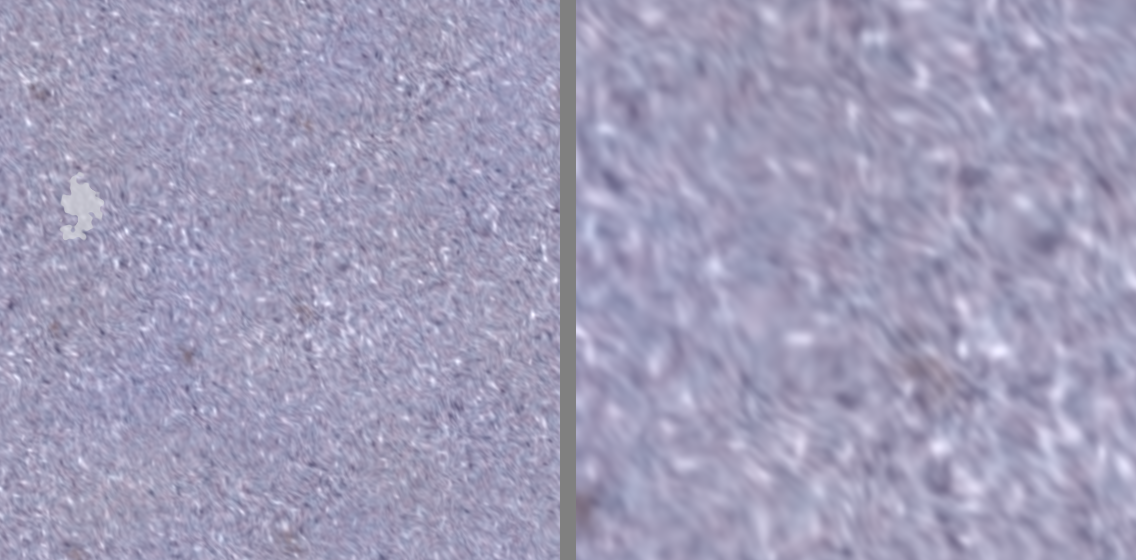
Left: the whole. Right: its middle third, enlarged.
Reproduce this texture procedurally as a three.js fragment shader.

```glsl
#define BASE_COLOR vec3(0.621, 0.608, 0.718)
#define STAIN_COLOR vec3(0.47, 0.40, 0.45)
#define PALE_COLOR vec3(0.79, 0.79, 0.83)
#define GRAIN_ANGLE -0.9
#define GRAIN_SCALE vec2(46.0, 84.0)
#define GRAIN_CONTRAST 0.16
#define FLECK_CELLS 48.0
#define FLECK_SIZE vec2(0.0082, 0.0042)
#define FLECK_CONTRAST 0.19
#define STAIN_CELLS 4.0
#define PALE_CENTER vec2(0.145, 0.63)

varying vec2 vUv;

vec2 hash2(vec2 p) {
  vec3 q = fract(vec3(p.xyx) * vec3(0.1031, 0.1030, 0.0973));
  q += dot(q, q.yzx + 33.33);
  return fract((q.xx + q.yz) * q.zy);
}

float cornerSlope(vec2 id, vec2 offset) {
  return dot(hash2(id) * 2.0 - 1.0, offset);
}

// Gradient noise, centred on zero
float noise(vec2 p) {
  vec2 id = floor(p);
  vec2 f = p - id;
  vec2 w = f * f * f * (f * (f * 6.0 - 15.0) + 10.0);
  vec2 e = vec2(1.0, 0.0);
  float low = mix(cornerSlope(id, f), cornerSlope(id + e, f - e), w.x);
  float high = mix(cornerSlope(id + e.yx, f - e.yx), cornerSlope(id + 1.0, f - 1.0), w.x);
  return mix(low, high, w.y);
}

// Coordinates along and across a direction
vec2 alignTo(vec2 p, float angle) {
  vec2 axis = vec2(cos(angle), sin(angle));
  return vec2(dot(p, axis), dot(p, vec2(-axis.y, axis.x)));
}

// Short strokes: mostly bright, some dark
float flecks(vec2 p) {
  vec2 cell = floor(p * FLECK_CELLS);
  float sum = 0.0;
  for (int j = -1; j <= 1; j++) {
    for (int i = -1; i <= 1; i++) {
      vec2 id = cell + vec2(float(i), float(j));
      vec2 traits = hash2(id + 71.0);
      vec2 d = p - (id + hash2(id)) / FLECK_CELLS;
      d = alignTo(d, GRAIN_ANGLE + (traits.x - 0.5) * 1.7);
      d /= FLECK_SIZE * mix(0.7, 1.15, fract(traits.x * 7.0));
      float strength = smoothstep(0.5, 1.0, traits.y) - 0.75 * smoothstep(0.25, 0.0, traits.y);
      sum += strength * exp(-dot(d, d));
    }
  }
  return sum;
}

// Sparse soft smudges with a ragged outline
float stains(vec2 p) {
  vec2 cell = floor(p * STAIN_CELLS);
  float sum = 0.0;
  for (int j = -1; j <= 1; j++) {
    for (int i = -1; i <= 1; i++) {
      vec2 id = cell + vec2(float(i), float(j));
      vec2 traits = hash2(id + 19.0);
      vec2 d = alignTo(p - (id + hash2(id + 5.0)) / STAIN_CELLS, GRAIN_ANGLE);
      d /= vec2(0.026, 0.017) * mix(0.6, 1.2, traits.x);
      sum += step(0.55, traits.y) * exp(-dot(d, d));
    }
  }
  return sum * clamp(0.65 + 1.6 * noise(p * 55.0), 0.0, 1.0);
}

// One torn pale patch
float palePatch(vec2 p) {
  vec2 d = (p - PALE_CENTER) * vec2(1.0, 0.65);
  float edge = length(d) + 0.045 * noise(p * 32.0) + 0.022 * noise(p * 75.0 + 9.0);
  return 1.0 - smoothstep(0.026, 0.033, edge);
}

void main() {
  vec2 p = vUv;

  // Bent, stretched grain
  vec2 bend = vec2(noise(p * 15.0), noise(p * 15.0 + 40.0));
  vec2 grainPos = alignTo(p + 0.016 * bend, GRAIN_ANGLE);
  float coarse = noise(grainPos * GRAIN_SCALE);
  float fine = noise(grainPos * GRAIN_SCALE * vec2(2.0, 1.75) + 23.0);
  float grain = coarse + 0.8 * fine;

  // Uneven contrast and broad shading
  float contrast = 1.0 + 0.7 * noise(p * 6.0 + 11.0);
  float shade = 0.04 * noise(p * 4.0 + 3.0) + 0.05 * noise(p * 17.0 + 8.0);
  float tone = contrast * (GRAIN_CONTRAST * grain + FLECK_CONTRAST * flecks(p)) + shade;

  // Drift between violet, blue and warm grey
  vec3 color = BASE_COLOR + tone * vec3(1.0, 1.02, 0.95);
  color += vec3(0.022, 0.008, -0.03) * noise(p * 5.0 + 31.0);
  color += vec3(0.035, -0.015, -0.02) * noise(p * 42.0 + 17.0);

  color = mix(color, STAIN_COLOR + 0.6 * tone, 0.7 * clamp(stains(p), 0.0, 1.0));
  color = mix(color, PALE_COLOR + 0.2 * tone, 0.9 * palePatch(p));
  gl_FragColor = vec4(clamp(color, 0.0, 1.0), 1.0);
}
```
